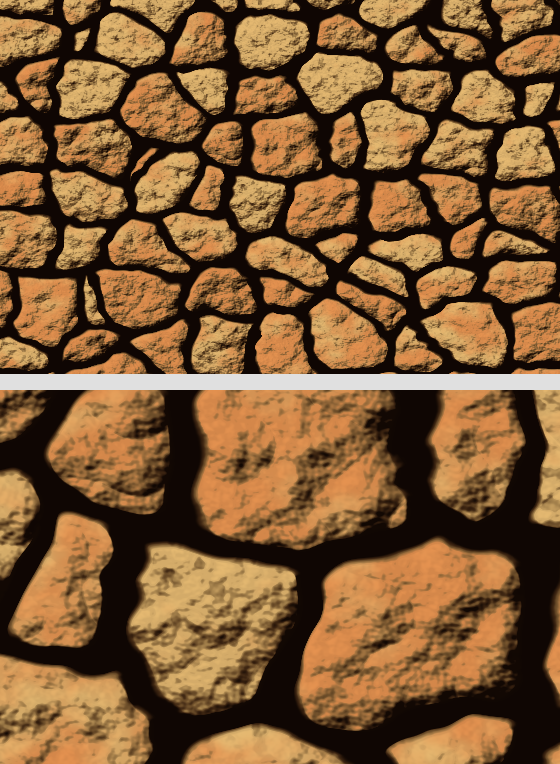
Top, the full canvas; bottom, a detail of the centre.
This texture is drawn by a WebGL 1 fragment shader. Its source:

```glsl
precision highp float;
uniform vec2 u_resolution;

// Palette, from gap to sunlit face
const vec3 GAP_BLACK = vec3(0.06, 0.025, 0.01);
const vec3 DEEP_BROWN = vec3(0.22, 0.13, 0.06);
const vec3 BROWN = vec3(0.42, 0.30, 0.16);
const vec3 TAN = vec3(0.62, 0.47, 0.26);
const vec3 CLAY = vec3(0.83, 0.53, 0.29);
const vec3 OCHRE = vec3(0.83, 0.67, 0.41);

// Layout, in stones per canvas height and in stone units
const vec2 STONES = vec2(6.0, 7.4);
const float JITTER = 0.8;
const float SIZE_SPREAD = 0.45;
const float CORNER_SHARPNESS = 17.0;
const float GAP = 0.035;
const float GAP_DEPTH = 0.2;
const float ROUNDING = 0.24;
const float DOME = 0.17;
const float LIFT = 0.16;
const float TILT = 0.45;
const float ROUGHNESS = 0.055;

// Light
const vec3 SUN = vec3(-0.42, 0.57, 0.71);
const float EXPOSURE = 1.15;
const float AMBIENT = 0.07;
const float SHADOW_STEP = 0.05;
const float NORMAL_STEP = 0.018;

vec2 hash2(vec2 c) {
  vec3 v = fract(c.xyx * vec3(0.1031, 0.1030, 0.0973));
  v += dot(v, v.yzx + 33.33);
  return fract((v.xx + v.yz) * v.zy);
}

float cornerSlope(vec2 cell, vec2 corner, vec2 f) {
  float angle = 6.2832 * hash2(cell + corner + 71.0).x;
  return dot(vec2(cos(angle), sin(angle)), f - corner);
}

float gradientNoise(vec2 p) {
  vec2 c = floor(p), f = fract(p);
  vec2 u = f * f * f * (f * (f * 6.0 - 15.0) + 10.0);
  float low = mix(cornerSlope(c, vec2(0.0), f), cornerSlope(c, vec2(1.0, 0.0), f), u.x);
  float high = mix(cornerSlope(c, vec2(0.0, 1.0), f), cornerSlope(c, vec2(1.0), f), u.x);
  return mix(low, high, u.y);
}

float fbm(vec2 p) {
  float sum = 0.0, amp = 1.0;
  for (int i = 0; i < 4; i++) {
    sum += amp * gradientNoise(p);
    p = mat2(1.7, 1.25, -1.25, 1.7) * p + 9.7;
    amp *= 0.52;
  }
  return sum;
}

struct Stone { float edge; vec2 offset; vec2 seed; };

vec2 site(vec2 cell) { return cell + 0.5 + JITTER * (hash2(cell) - 0.5); }
float weight(vec2 cell) { return SIZE_SPREAD * hash2(cell + 37.0).x; }

// Weighted Voronoi cell with rounded corners and wavy sides
Stone findStone(vec2 q) {
  q += 0.22 * vec2(gradientNoise(q * 1.3), gradientNoise(q * 1.3 + 17.0));
  q += 0.07 * vec2(gradientNoise(q * 4.0 + 5.0), gradientNoise(q * 4.0 + 29.0));
  vec2 base = floor(q), nearCell = base, nearOffset = vec2(0.0);
  float nearPower = 100.0;
  for (int y = -2; y <= 2; y++) for (int x = -2; x <= 2; x++) {
    vec2 cell = base + vec2(float(x), float(y));
    vec2 r = site(cell) - q;
    float power = dot(r, r) - weight(cell);
    if (power < nearPower) { nearPower = power; nearCell = cell; nearOffset = r; }
  }
  float closeness = 0.0001;
  for (int y = -2; y <= 2; y++) for (int x = -2; x <= 2; x++) {
    vec2 cell = base + vec2(float(x), float(y));
    vec2 r = site(cell) - q;
    float apart = length(r - nearOffset);
    if (apart > 0.001) {
      float border = (dot(r, r) - weight(cell) - nearPower) / (2.0 * apart);
      closeness += exp(-CORNER_SHARPNESS * border);
    }
  }
  return Stone(-log(closeness) / CORNER_SHARPNESS, -nearOffset, hash2(nearCell + 113.0));
}

float stoneHeight(vec2 q) {
  Stone s = findStone(q);
  float inside = s.edge - GAP;
  float rim = 1.0 - clamp(inside / ROUNDING, 0.0, 1.0);
  float top = DOME * sqrt(1.0 - rim * rim) + LIFT * s.seed.x;
  top += TILT * dot(s.seed.yx - 0.5, s.offset);
  return mix(-GAP_DEPTH, top, smoothstep(-0.03, 0.04, inside));
}

float roughHeight(vec2 q) {
  float chips = abs(gradientNoise(q * 2.3 + 3.0));
  return stoneHeight(q) + ROUGHNESS * fbm(q * 3.4) + 0.12 * chips;
}

float sunVisibility(vec2 q, float ground) {
  float blocked = 0.0;
  for (int i = 1; i <= 7; i++) {
    float t = SHADOW_STEP * float(i);
    blocked = max(blocked, stoneHeight(q + SUN.xy * t) - ground - SUN.z * t);
  }
  return 1.0 - smoothstep(0.0, 0.05, blocked);
}

vec3 toneRamp(float tone, vec3 sunlit) {
  vec3 c = mix(GAP_BLACK, DEEP_BROWN, smoothstep(0.04, 0.24, tone));
  c = mix(c, BROWN, smoothstep(0.2, 0.42, tone));
  c = mix(c, mix(TAN, sunlit * 0.75, 0.5), smoothstep(0.38, 0.64, tone));
  c = mix(c, sunlit, smoothstep(0.6, 0.86, tone));
  return c * (1.0 + 0.3 * max(tone - 0.95, 0.0));
}

void main() {
  vec2 p = gl_FragCoord.xy / u_resolution.y;
  vec2 q = p * STONES + 20.0;
  Stone s = findStone(q);

  // Relief and sunlight
  float h = roughHeight(q);
  float hx = roughHeight(q + vec2(NORMAL_STEP, 0.0));
  float hy = roughHeight(q + vec2(0.0, NORMAL_STEP));
  vec3 normal = normalize(vec3(h - hx, h - hy, NORMAL_STEP));
  float sun = max(dot(normal, SUN), 0.0) * sunVisibility(q, stoneHeight(q));

  // Clay below, lichen-worn ochre above
  float patches = fbm(q * 1.6 + 41.0);
  float worn = smoothstep(-0.35, 0.4, 0.8 * (s.seed.y - 0.5) + 0.6 * (p.y - 0.45) + 0.7 * patches);
  float speckle = smoothstep(0.05, 0.4, gradientNoise(q * 9.0) + 0.5 * gradientNoise(q * 21.0));

  float tone = EXPOSURE * sun + AMBIENT;
  tone *= 1.0 - (0.12 + 0.25 * worn) * speckle;
  tone *= smoothstep(-0.01, 0.05, s.edge - GAP);
  gl_FragColor = vec4(toneRamp(tone, mix(CLAY, OCHRE, worn)), 1.0);
}
```
